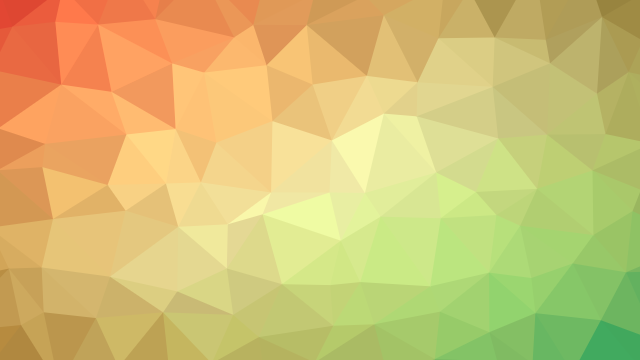
Write a Shadertoy shader that draws this background.

```glsl
#define CELL vec2(0.148, 0.1365)
#define ORIGIN vec2(0.01, 0.098)
#define JITTER 0.66
#define TONE_SPREAD 0.09
#define LIGHT_SPREAD 0.07
#define OLIVE vec3(0.60, 0.52, 0.25)
#define OCHRE vec3(0.70, 0.53, 0.24)

vec2 hash2(vec2 p) {
    vec3 q = fract(p.xyx * vec3(0.1031, 0.1030, 0.0973));
    q += dot(q, q.yzx + 33.33);
    return fract((q.xx + q.yz) * q.zy);
}

float cross2(vec2 a, vec2 b) {
    return a.x * b.y - a.y * b.x;
}

// Mesh corner in units of canvas height
vec2 meshVertex(vec2 id) {
    return ORIGIN + CELL * (id + JITTER * (hash2(id + 40.0) - 0.5));
}

// Diagonal ramp from red to green, with the other two corners darkened
vec3 backdrop(vec2 uv) {
    const vec3 ramp[7] = vec3[7](
        vec3(0.89, 0.28, 0.20), vec3(0.98, 0.53, 0.32),
        vec3(1.00, 0.79, 0.48), vec3(0.98, 0.97, 0.70),
        vec3(0.80, 0.92, 0.53), vec3(0.58, 0.81, 0.42),
        vec3(0.22, 0.64, 0.36));
    float along = clamp(0.5 * (uv.x + 1.0 - uv.y), 0.0, 1.0) * 6.0;
    float across = clamp(uv.x + uv.y - 1.0, -1.0, 1.0);
    int stop = min(int(along), 5);
    vec3 color = mix(ramp[stop], ramp[stop + 1], along - float(stop));
    vec3 corner = across > 0.0 ? OLIVE : OCHRE;
    return mix(color, corner, pow(abs(across), 1.5));
}

// Signed distance to the line through an edge, positive on its left
float edgeDistance(vec2 p, vec2 a, vec2 b) {
    return cross2(normalize(b - a), p - a);
}

float triangleCoverage(vec2 p, vec2 a, vec2 b, vec2 c, float pixel) {
    float winding = sign(cross2(b - a, c - a));
    float inside = min(winding * edgeDistance(p, a, b),
                   min(winding * edgeDistance(p, b, c),
                       winding * edgeDistance(p, c, a)));
    return clamp(0.5 + inside / pixel, 0.0, 1.0);
}

// Flat facet colour, weighted by its coverage
vec4 facet(vec2 p, vec2 a, vec2 b, vec2 c, vec2 seed) {
    float coverage = triangleCoverage(p, a, b, c, 1.0 / iResolution.y);
    if (coverage <= 0.0) return vec4(0.0);
    vec2 canvas = vec2(iResolution.x / iResolution.y, 1.0);
    vec2 centre = (a + b + c) / 3.0 / canvas;
    vec2 random = hash2(seed) - 0.5;
    vec3 color = backdrop(centre + TONE_SPREAD * random);
    color *= 1.0 + LIGHT_SPREAD * (random.x - random.y);
    return vec4(color, 1.0) * coverage;
}

void mainImage(out vec4 fragColor, in vec2 fragCoord) {
    vec2 p = fragCoord / iResolution.y;
    vec2 home = floor((p - ORIGIN) / CELL);
    vec4 sum = vec4(0.0);

    // Each nearby quad is split along its shorter diagonal
    for (int j = -1; j <= 1; j++)
    for (int i = -1; i <= 1; i++) {
        vec2 id = home + vec2(i, j);
        vec2 a = meshVertex(id);
        vec2 b = meshVertex(id + vec2(1, 0));
        vec2 c = meshVertex(id + vec2(1, 1));
        vec2 d = meshVertex(id + vec2(0, 1));
        vec2 seedA = id + vec2(71.0, 23.0);
        vec2 seedB = id + vec2(137.0, 91.0);
        if (distance(a, c) < distance(b, d)) {
            sum += facet(p, a, b, c, seedA) + facet(p, a, c, d, seedB);
        } else {
            sum += facet(p, a, b, d, seedA) + facet(p, b, c, d, seedB);
        }
    }
    fragColor = vec4(sum.rgb / max(sum.a, 0.0001), 1.0);
}
```
